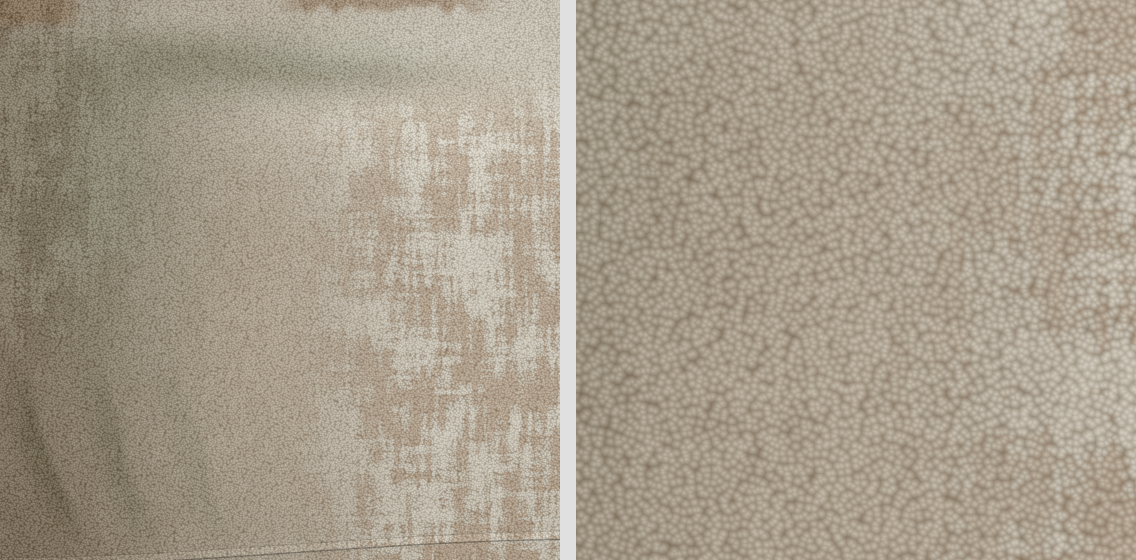
Left: the whole. Right: its middle third, enlarged.
Give the GLSL for this texture, as a Shadertoy shader.

```glsl
#define GRAIN_SCALE vec2(225.0, 255.0)
#define GRAIN_DEPTH 0.62
#define THREADS 150.0
#define SLUB_LENGTH 20.0
#define WORN_DEPTH 0.36
#define FOLD_COUNT 3
#define FOLD_DEPTH 0.20
#define HEM_WIDTH 0.013
#define SHADOW_CLOTH vec3(0.50, 0.45, 0.38)
#define LIT_CLOTH vec3(0.82, 0.80, 0.75)
#define OLIVE_TINT vec3(-0.022, 0.008, 0.002)
#define TAN_TINT vec3(0.022, -0.006, -0.022)

vec2 hash2(vec2 p) {
    vec3 q = fract(p.xyx * vec3(0.1031, 0.1030, 0.0973));
    q += dot(q, q.yzx + 33.33);
    return fract((q.xx + q.yz) * q.zy);
}

float valueNoise(vec2 p) {
    vec2 cell = floor(p), f = fract(p);
    f = f * f * (3.0 - 2.0 * f);
    float low = mix(hash2(cell).x, hash2(cell + vec2(1, 0)).x, f.x);
    float high = mix(hash2(cell + vec2(0, 1)).x, hash2(cell + vec2(1, 1)).x, f.x);
    return mix(low, high, f.y);
}

// Distance to the nearest scattered grain
float cellular(vec2 p) {
    vec2 cell = floor(p), f = fract(p);
    float nearest = 2.0;
    for (int y = -1; y <= 1; y++)
        for (int x = -1; x <= 1; x++) {
            vec2 offset = vec2(x, y);
            vec2 d = offset + hash2(cell + offset) - f;
            nearest = min(nearest, dot(d, d));
        }
    return sqrt(nearest);
}

// Soft elliptical pool of light or shade
float pool(vec2 uv, vec2 center, vec2 radius) {
    vec2 d = (uv - center) / radius;
    return exp(-dot(d, d));
}

// Slubs along both thread directions over broad blotches, centred on zero
float weave(vec2 uv) {
    float warp = valueNoise(uv * vec2(THREADS, SLUB_LENGTH));
    float weft = valueNoise(uv.yx * vec2(THREADS, SLUB_LENGTH) + 37.0);
    float blotch = valueNoise(uv * vec2(15.0, 11.0) + 5.0);
    float patches = valueNoise(uv * vec2(34.0, 27.0) + 61.0);
    return 0.32 * warp + 0.22 * weft + 0.30 * blotch + 0.26 * patches - 0.55;
}

// Slanted creases, each darkening towards a sharper right edge
float folds(vec2 uv) {
    float shade = 0.0;
    for (int i = 0; i < FOLD_COUNT; i++) {
        float k = float(i);
        float crease = 0.045 + 0.135 * k + 0.33 * (0.30 - uv.y) + 0.006 * sin(24.0 * uv.y + k);
        float d = uv.x - crease;
        float ridge = smoothstep(-0.065, 0.0, d) * (1.0 - smoothstep(0.0, 0.022, d));
        shade += ridge * (1.0 - 0.25 * k);
    }
    return shade * smoothstep(0.40, 0.22, uv.y) * smoothstep(0.0, 0.12, uv.y);
}

void mainImage(out vec4 fragColor, in vec2 fragCoord) {
    vec2 uv = fragCoord / iResolution.xy;
    float pixel = 1.0 / iResolution.y;

    // Broad sheen across the draped cloth
    float tone = mix(-0.04, 0.46, smoothstep(-0.05, 0.52, uv.x));
    tone += 0.17 * smoothstep(0.40, 0.85, uv.x);
    tone += 0.20 * pool(uv, vec2(0.88, 0.88), vec2(0.40, 0.22));
    tone += 0.14 * pool(uv, vec2(0.58, 0.78), vec2(0.22, 0.07));
    tone += 0.22 * pool(uv, vec2(0.25, 0.97), vec2(0.22, 0.06));
    tone -= 0.27 * pool(uv, vec2(0.62, 0.865), vec2(0.20, 0.035));
    tone -= 0.22 * pool(uv, vec2(0.36, 0.90), vec2(0.16, 0.05));
    tone -= 0.08 * smoothstep(0.30, 0.0, uv.y);
    float crease = folds(uv);
    tone -= FOLD_DEPTH * crease;

    // Grain and worn metallic patches
    float grain = 0.45 - cellular(mat2(0.94, 0.34, -0.34, 0.94) * uv * GRAIN_SCALE);
    float fibre = valueNoise(uv * vec2(190.0, 120.0) + 11.0) - 0.5;
    float slubs = weave(uv);
    float worn = smoothstep(-0.10, 0.16, slubs + 0.12 * grain) - 0.40;
    float rightWear = smoothstep(0.45, 0.78, uv.x) * smoothstep(0.93, 0.72, uv.y);
    float leftWear = smoothstep(0.36, 0.06, uv.x) * smoothstep(0.25, 0.50, uv.y);
    float wear = max(max(rightWear, 0.55 * leftWear), 0.12);
    tone += WORN_DEPTH * wear * worn + GRAIN_DEPTH * grain + 0.12 * fibre;

    // Brown exposed backing along the top edge
    float topEdge = 0.985 + 0.022 * (valueNoise(uv * vec2(45.0, 3.0)) - 0.5);
    float strip = smoothstep(topEdge - 0.008, topEdge + 0.008, uv.y);
    strip *= smoothstep(0.48, 0.56, uv.x) * smoothstep(0.90, 0.80, uv.x);
    float corner = smoothstep(0.15, 0.12, uv.x) * smoothstep(0.945, 0.97, uv.y);
    tone -= 0.38 * strip + 0.16 * corner;

    vec3 color = mix(SHADOW_CLOTH, LIT_CLOTH, tone);
    float olive = 0.8 * pool(uv, vec2(0.16, 0.68), vec2(0.16, 0.28));
    olive += pool(uv, vec2(0.48, 0.88), vec2(0.30, 0.06)) + 0.6 * crease;
    float bare = rightWear * smoothstep(0.15, -0.35, worn) + strip + corner;
    bare += 0.4 * pool(uv, vec2(0.46, 0.45), vec2(0.16, 0.45));
    color += OLIVE_TINT * min(olive, 1.0) + TAN_TINT * min(bare, 1.0);

    // Stitched hem with a thin shadow below
    float hemDepth = 0.004 + 0.048 * smoothstep(0.0, 1.05, uv.x) - uv.y;
    float band = smoothstep(-pixel, pixel, hemDepth) * smoothstep(HEM_WIDTH + pixel, HEM_WIDTH - pixel, hemDepth);
    float stitch = 0.5 + 0.5 * sin(uv.x * 720.0 + uv.y * 180.0);
    color += band * (0.015 + 0.05 * stitch);
    float line = smoothstep(0.0025, 0.0, abs(hemDepth - HEM_WIDTH - 0.002));
    line += 0.45 * smoothstep(0.002, 0.0, abs(hemDepth));
    color *= 1.0 - 0.28 * line;

    fragColor = vec4(clamp(color, 0.0, 1.0), 1.0);
}
```
